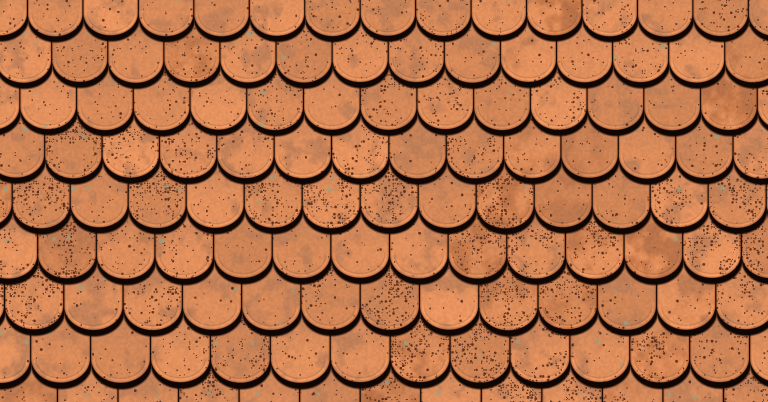
This texture is drawn by a WebGL 1 fragment shader. Its source:

```glsl
precision highp float;
uniform vec2 u_resolution;

// Layout, in canvas widths; rows are counted downward from the top
const float CENTER_X = 0.469;
const float TILE_WIDTH = 0.0722;
const float WIDTH_GROWTH = 0.00083;
const float FIRST_BOTTOM = 0.0475;
const float ROW_STEP = 0.0597;
const float STEP_GROWTH = 0.00068;

// Tile shape, in tile widths
const float ARC_HEIGHT = 0.41;
const float GAP = 0.010;
const float BOTTOM_JITTER = 0.022;
const vec2 SHADOW_SHIFT = vec2(0.014, -0.088);
const float SHADOW_SOFTNESS = 0.025;

const vec3 CLAY = vec3(0.865, 0.550, 0.355);
const vec3 WEATHERED = vec3(0.740, 0.490, 0.340);
const vec3 BURNT = vec3(0.670, 0.370, 0.200);
const vec3 SPECK = vec3(0.270, 0.120, 0.070);
const vec3 SHADOW = vec3(0.060, 0.020, 0.010);
const vec3 LICHEN = vec3(0.560, 0.640, 0.530);

float hash(vec2 p) {
  p = fract(p * vec2(0.1731, 0.2417) + 0.137);
  p += dot(p, p.yx + 19.37);
  return fract((p.x + p.y) * p.x * 37.91);
}

float noise(vec2 p) {
  vec2 i = floor(p), f = fract(p);
  f = f * f * (3.0 - 2.0 * f);
  return mix(mix(hash(i), hash(i + vec2(1.0, 0.0)), f.x),
             mix(hash(i + vec2(0.0, 1.0)), hash(i + 1.0), f.x), f.y);
}

float fbm(vec2 p) {
  return 0.55 * noise(p) + 0.30 * noise(p * 2.1 + 7.3) + 0.15 * noise(p * 4.3 + 3.1);
}

// Signed distance to a straight-sided tile with a half-ellipse bottom
float tileDistance(vec2 t, float row) {
  float lift = (hash(vec2(floor(t.x), row) + 31.0) - 0.5) * BOTTOM_JITTER;
  vec2 radii = vec2(0.5, ARC_HEIGHT);
  vec2 q = vec2(fract(t.x) - 0.5, max(ARC_HEIGHT - t.y + lift, 0.0)) / radii;
  float len = max(length(q), 0.001);
  return (len - 1.0) * len / max(length(q / radii), 0.001);
}

// Jittered round spots; chance is the share of cells that hold one
float spots(vec2 t, float scale, float radius, float chance, float seed, float px) {
  vec2 g = t * scale, cell = floor(g);
  vec2 key = cell + seed * vec2(13.0, 29.0);
  vec2 jitter = vec2(hash(key + 5.0), hash(key + 11.0)) - 0.5;
  float size = radius * mix(0.5, 1.2, hash(key + 17.0));
  float d = length(g - cell - 0.5 - jitter * 0.5) / scale - size;
  return step(hash(key + 23.0), chance) * (1.0 - smoothstep(-px, px, d));
}

vec3 tileSurface(vec2 t, float row, float d, float px) {
  vec2 id = vec2(floor(t.x), row);
  vec2 grain = t + id.yx * vec2(0.0, 3.7) + row * vec2(7.0, 11.0);
  float tone = hash(id + 3.0);

  // Clay body, mottled and duller toward the covered top
  float mottle = fbm(grain * 3.5 + tone * 20.0);
  float top = smoothstep(0.40, 0.98, t.y);
  vec3 color = CLAY * mix(0.94, 1.06, tone);
  color = mix(color, WEATHERED, clamp(0.9 * smoothstep(0.48, 0.80, mottle) + 0.45 * top, 0.0, 0.85));
  color = mix(color, BURNT, 0.45 * smoothstep(0.78, 1.0, hash(id + 41.0)) * smoothstep(0.3, 0.6, mottle));
  color *= 0.96 + 0.08 * noise(grain * 28.0);

  // Pale rim between a faint groove and a burnt outer edge
  float low = 1.0 - smoothstep(0.30, 0.50, t.y);
  color *= 1.0 - 0.10 * low * (1.0 - smoothstep(0.0, 0.022, abs(d + 0.085)));
  color *= 1.0 + 0.06 * low * (1.0 - smoothstep(0.0, 0.025, abs(d + 0.055)));
  color = mix(color, BURNT, 0.75 * smoothstep(-0.045, -0.005, d));

  // Dark specks, strongest on random tiles in the middle and lower rows
  float wear = smoothstep(0.25, 0.95, hash(id + 53.0)) * mix(0.30, 1.0, smoothstep(1.0, 3.5, row));
  float patches = smoothstep(0.25, 0.65, noise(grain * 4.0 + 9.0)) * mix(0.55, 1.1, top);
  float density = 0.03 + 0.55 * wear * patches;
  float speckle = max(spots(t, 15.0, 0.020, density, row + 2.0, px),
                      spots(t + 0.37, 25.0, 0.012, density * 0.8, row + 19.0, px));
  color = mix(color, SPECK, 0.82 * speckle);

  // Lichen collects near the overlap
  float lichen = spots(t + 0.21, 5.0, 0.038, 0.015 + 0.09 * top, row + 37.0, px);
  return mix(color, LICHEN, 0.8 * lichen * (0.6 + 0.4 * noise(grain * 30.0)));
}

void main() {
  vec2 p = vec2(gl_FragCoord.x, u_resolution.y - gl_FragCoord.y) / u_resolution.x;

  // Invert the row spacing to find the row whose bottom lies just below
  float root = sqrt(max(ROW_STEP * ROW_STEP + 4.0 * STEP_GROWTH * (p.y - FIRST_BOTTOM), 0.0));
  float nearest = ceil((root - ROW_STEP) / (2.0 * STEP_GROWTH));

  // Paint the overlapping rows from back to front
  vec3 color = SHADOW;
  for (int i = 0; i < 3; i++) {
    float row = nearest + 1.0 - float(i);
    float width = TILE_WIDTH + WIDTH_GROWTH * row;
    float bottom = FIRST_BOTTOM + row * (ROW_STEP + STEP_GROWTH * row);
    vec2 t = vec2((p.x - CENTER_X) / width + 0.5 * mod(row, 2.0), (bottom - p.y) / width);
    float px = 0.8 / (u_resolution.x * width);

    float shadowDistance = tileDistance(t - SHADOW_SHIFT, row);
    color = mix(color, SHADOW, 1.0 - smoothstep(-px, px + SHADOW_SOFTNESS, shadowDistance));
    float d = tileDistance(t, row);
    float cover = 1.0 - smoothstep(-px, px, d + GAP);
    color = mix(color, tileSurface(t, row, d, px), cover);
  }
  gl_FragColor = vec4(color, 1.0);
}
```
